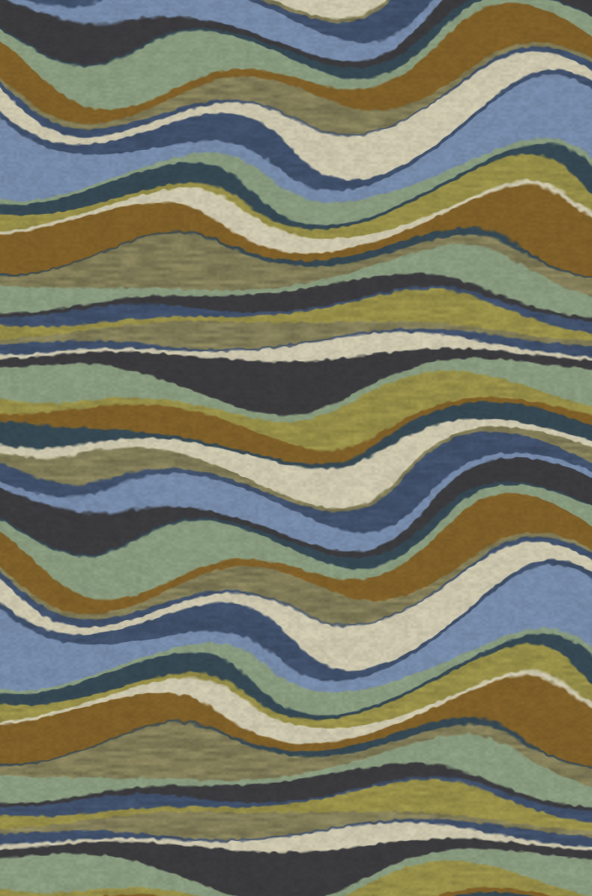
Give the GLSL for this pattern, as a WebGL 2 fragment shader.

```glsl
#version 300 es
precision highp float;
// Draws a tufted wool rug of stacked wavy bands that swell, pinch and repeat.

uniform vec2 u_resolution;
out vec4 outColor;

const float TAU = 6.2831853;

// Layout, in canvas heights
const float REPEAT_HEIGHT = 0.547;
const float REPEAT_START = 0.397;
const float WAVE_LENGTH = 0.36;
const float WAVE_CALM = 0.007;
const float WAVE_STRONG = 0.046;
const float SWELL_LENGTH = 0.6;
const float PINCH = 0.35;
const float SWELL = 1.75;

// Yarn
const float EDGE_SOFT = 0.0017;
const float EDGE_FRAY = 0.0032;
const float GRAIN = 0.13;
const float STREAK = 0.24;

// Wool colours
const int CHAR = 0, TEAL = 1, NAVY = 2, BLUE = 3, SAGE = 4;
const int GOLD = 5, KHAKI = 6, BROWN = 7, CREAM = 8;
const vec3 WOOL[9] = vec3[9](
    vec3(0.23, 0.23, 0.24), vec3(0.21, 0.28, 0.32), vec3(0.25, 0.31, 0.41),
    vec3(0.46, 0.54, 0.66), vec3(0.53, 0.60, 0.49), vec3(0.58, 0.55, 0.28),
    vec3(0.50, 0.48, 0.34), vec3(0.49, 0.37, 0.16), vec3(0.79, 0.77, 0.67));

// Bands of one repeat from top to bottom, with their relative thickness
const int BANDS = 32;
const int ORDER[BANDS] = int[BANDS](
    CHAR, SAGE, GOLD, BROWN, TEAL, CREAM, KHAKI, NAVY,
    BLUE, CHAR, TEAL, SAGE, BROWN, KHAKI, NAVY, CREAM,
    NAVY, BLUE, SAGE, TEAL, GOLD, CREAM, BROWN, TEAL,
    KHAKI, SAGE, CHAR, NAVY, GOLD, KHAKI, NAVY, CREAM);
const float WEIGHT[BANDS] = float[BANDS](
    28.0, 20.0, 22.0, 18.0, 12.0, 22.0, 12.0, 18.0,
    22.0, 20.0, 6.0, 28.0, 26.0, 16.0, 5.0, 28.0,
    16.0, 36.0, 14.0, 14.0, 16.0, 12.0, 30.0, 5.0,
    26.0, 18.0, 13.0, 8.0, 16.0, 16.0, 6.0, 11.0);

float hash(vec2 p) {
    return fract(sin(dot(p, vec2(127.1, 311.7))) * 43758.5453);
}

float noise(vec2 p) {
    vec2 cell = floor(p), f = fract(p);
    f = f * f * (3.0 - 2.0 * f);
    return mix(mix(hash(cell), hash(cell + vec2(1, 0)), f.x),
               mix(hash(cell + vec2(0, 1)), hash(cell + vec2(1, 1)), f.x), f.y);
}

// Rolling hills: calm at the start of a repeat, strongest in its middle
float hills(float x, float depth) {
    float turn = TAU * (depth - REPEAT_START) / REPEAT_HEIGHT;
    float height = mix(WAVE_CALM, WAVE_STRONG, 0.5 - 0.5 * cos(turn));
    float crest = 0.2 + 0.06 * sin(turn - 1.25);
    float main = cos(TAU * (x - crest) / WAVE_LENGTH);
    float slow = cos(TAU * x / (1.7 * WAVE_LENGTH) + 1.0);
    return height * (0.85 * main + 0.3 * slow);
}

// Thickness of a band; swells are spread by the golden ratio
float thickness(int band, float x) {
    float centre = fract(0.5 + float(band) * 0.618034);
    float bulge = 0.5 + 0.5 * cos(TAU * (x / SWELL_LENGTH - centre));
    return WEIGHT[band] * (PINCH + SWELL * bulge * bulge);
}

void main() {
    vec2 p = gl_FragCoord.xy / u_resolution.y;
    float depth = 1.0 - p.y;

    // Bend the rows and fray their edges
    float bent = depth + hills(p.x, depth);
    bent += EDGE_FRAY * (noise(p * 170.0) - 0.5);
    float row = fract((bent - REPEAT_START) / REPEAT_HEIGHT);

    float total = 0.0;
    for (int i = 0; i < BANDS; i++) total += thickness(i, p.x);

    // Lay each band over everything below its upper edge
    float soft = EDGE_SOFT / REPEAT_HEIGHT;
    vec3 color = WOOL[ORDER[BANDS - 1]];
    float streaky = 0.0;
    float edge = 0.0;
    for (int i = 0; i <= BANDS; i++) {
        int band = i % BANDS;
        int wool = ORDER[band];
        float cover = smoothstep(-soft, soft, row - edge);
        float mottled = wool == KHAKI ? 1.0 : (wool == NAVY || wool == GOLD ? 0.6 : 0.15);
        color = mix(color, WOOL[wool], cover);
        streaky = mix(streaky, mottled, cover);
        edge += thickness(band, p.x) / total;
    }

    // Yarn loops and sideways streaks
    float grain = 0.6 * noise(p * vec2(300.0, 380.0)) + 0.4 * noise(p * 130.0 + 7.0) - 0.5;
    float streak = noise(p * vec2(55.0, 270.0) + 31.0) - 0.5;
    color *= 1.0 + GRAIN * grain + STREAK * streaky * streak;

    outColor = vec4(color, 1.0);
}
```
